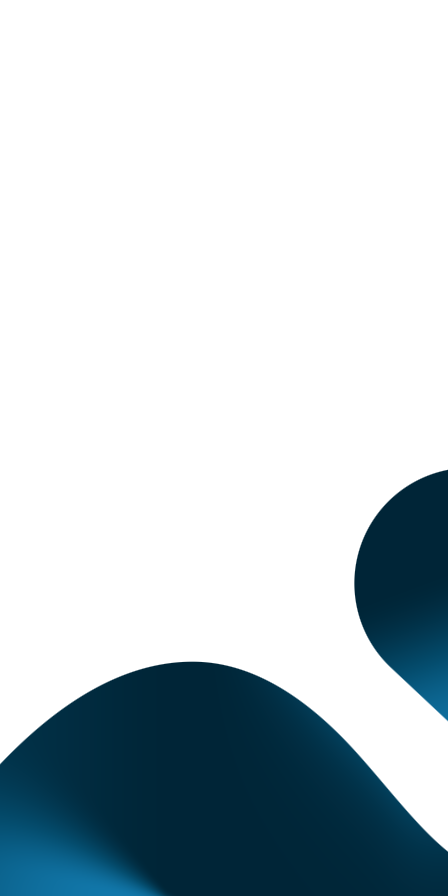
Give the GLSL for this background, as a Shadertoy shader.

```glsl
// Deep blue flowing hill and rounded lobe with soft glows on a white ground.

const vec3 WHITE = vec3(1.0);
const vec3 NAVY = vec3(0.0, 0.145, 0.215);
const vec3 TEAL = vec3(0.015, 0.30, 0.43);
const vec3 AZURE = vec3(0.07, 0.47, 0.67);

// Knots hold x, height and slope
const vec3 HILL_LEFT = vec3(0.0, 0.294, 1.05);
const vec3 HILL_CREST = vec3(0.43, 0.523, 0.0);
const vec3 HILL_BEND = vec3(0.76, 0.358, -1.0);
const vec3 HILL_RIGHT = vec3(1.0, 0.099, -0.80);

const vec2 LOBE_CENTER = vec2(1.049, 0.698);
const vec2 LOBE_TAIL = vec2(1.31, 0.453);
const float LOBE_RADIUS = 0.258;

// Cubic Hermite height between two knots
float hermite(vec3 a, vec3 b, float x) {
    float span = b.x - a.x;
    float t = clamp((x - a.x) / span, 0.0, 1.0);
    float s = t * t * (3.0 - 2.0 * t);
    float bend = a.z * t * (1.0 - t) * (1.0 - t) - b.z * t * t * (1.0 - t);
    return mix(a.y, b.y, s) + span * bend;
}

float hillHeight(float x) {
    if (x < HILL_CREST.x) return hermite(HILL_LEFT, HILL_CREST, x);
    if (x < HILL_BEND.x) return hermite(HILL_CREST, HILL_BEND, x);
    return hermite(HILL_BEND, HILL_RIGHT, x);
}

float capsule(vec2 p, vec2 a, vec2 b, float radius) {
    vec2 axis = b - a;
    float t = clamp(dot(p - a, axis) / dot(axis, axis), 0.0, 1.0);
    return length(p - a - axis * t) - radius;
}

// Antialiased inside of a distance field
float coverage(float d) {
    return clamp(0.5 - d / max(fwidth(d), 1e-5), 0.0, 1.0);
}

vec3 blueRamp(float light) {
    vec3 shade = mix(NAVY, TEAL, clamp(light * 2.0, 0.0, 1.0));
    return mix(shade, AZURE, clamp(light * 2.0 - 1.0, 0.0, 1.0));
}

// Glow cut by a crease that softens away from its foot
float creasedGlow(vec2 p, vec2 center, vec2 size, vec2 foot, vec2 normal) {
    vec2 q = (p - center) / size;
    float width = 0.02 + 0.4 * distance(p, foot);
    float side = dot(p - foot, normal);
    return exp(-dot(q, q)) * (1.0 - smoothstep(-width, 0.7 * width, side));
}

float hillLight(vec2 p, float depth) {
    float glow = creasedGlow(p, vec2(0.29, 0.0), vec2(0.55, 0.3),
                             vec2(0.365, 0.0), vec2(0.59, 0.81));
    float flank = smoothstep(0.45, 0.78, p.x)
                * (1.0 - 0.6 * smoothstep(0.88, 1.05, p.x));
    float rim = 0.34 * flank * exp(-depth / 0.075);
    float haze = 0.14 * (1.0 - smoothstep(0.0, 0.4, p.x));
    return glow + rim + haze * (1.0 - glow);
}

float lobeLight(vec2 p) {
    float slant = dot(p - LOBE_CENTER, vec2(0.35, -0.94));
    return 0.9 * smoothstep(-0.05, 0.3, slant);
}

void mainImage(out vec4 fragColor, in vec2 fragCoord) {
    // Canvas is one unit wide and two units high
    vec2 p = fragCoord / iResolution.xy * vec2(1.0, 2.0);

    float hill = p.y - hillHeight(p.x);
    float lobe = capsule(p, LOBE_CENTER, LOBE_TAIL, LOBE_RADIUS);

    vec3 color = WHITE;
    color = mix(color, blueRamp(lobeLight(p)), coverage(lobe));
    color = mix(color, blueRamp(hillLight(p, max(-hill * 0.7, 0.0))), coverage(hill));

    fragColor = vec4(color, 1.0);
}
```
